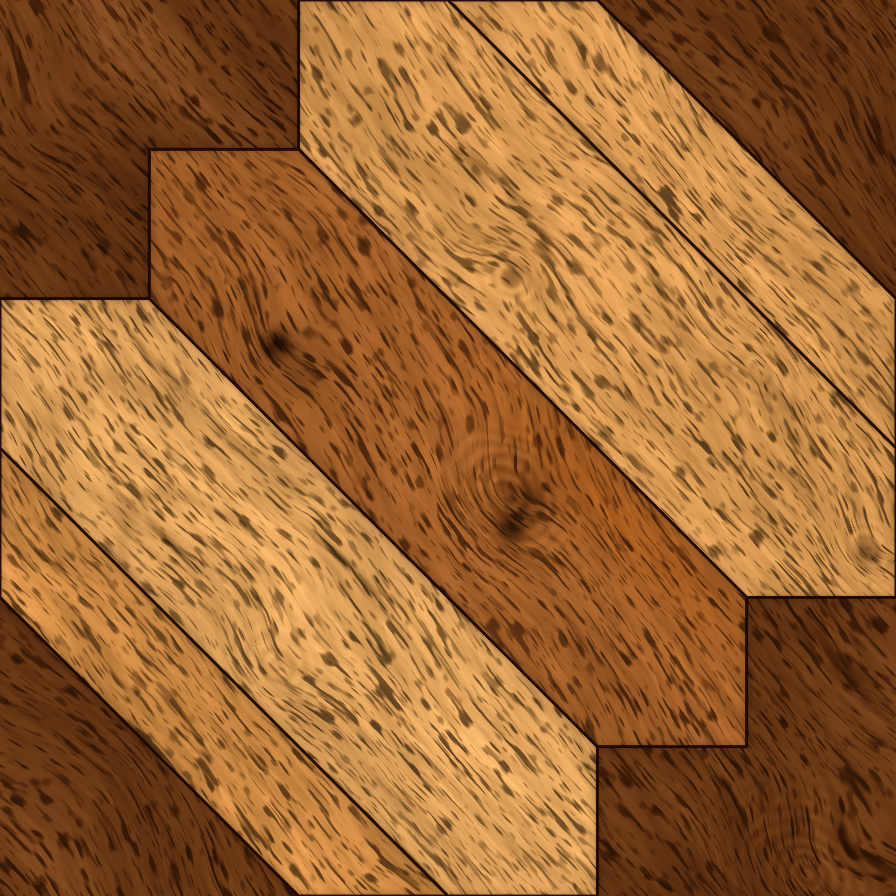
A WebGL 1 fragment shader for this texture:

```glsl
precision highp float;
uniform vec2 u_resolution;

#define GRID 6.0
#define SEAM_HALF_WIDTH 0.0095
#define PORE_DENSITY vec2(7.5, 47.0)
#define PORE_DEPTH 0.56
#define FLOW_WARP 0.36
#define PALE_WOOD vec3(0.850, 0.615, 0.345)
#define HONEY_WOOD vec3(0.800, 0.535, 0.265)
#define BROWN_WOOD vec3(0.625, 0.362, 0.155)
#define DARK_WOOD vec3(0.405, 0.213, 0.078)
#define SEAM_COLOR vec3(0.12, 0.025, 0.01)

float hash(vec2 p) {
    p = fract(p * vec2(0.1031, 0.1137));
    p += dot(p, p.yx + 33.33);
    return fract((p.x + p.y) * p.x * 17.0 + p.y * 91.7);
}

float noise(vec2 p) {
    vec2 i = floor(p), f = fract(p);
    f = f * f * (3.0 - 2.0 * f);
    return mix(mix(hash(i), hash(i + vec2(1, 0)), f.x),
               mix(hash(i + vec2(0, 1)), hash(i + vec2(1, 1)), f.x), f.y);
}

float fbm(vec2 p) {
    float sum = 0.0, amp = 0.5;
    for (int i = 0; i < 4; i++) {
        sum += amp * noise(p);
        p = p * 2.03 + 17.3;
        amp *= 0.5;
    }
    return sum;
}

// Diagonal frame: x runs along the planks, y across them
vec2 toGrain(vec2 p) {
    return vec2(p.x - p.y, p.x + p.y) * 0.70711;
}

float diagonalBand(float s, float low, float high) {
    return max(low - s, s - high) * 0.70711;
}

float boxDistance(vec2 p, vec2 low, vec2 high) {
    vec2 d = max(low - p, p - high);
    return max(d.x, d.y);
}

float spot(vec2 p, vec2 center, float radius) {
    vec2 d = (p - center) / radius;
    return exp(-dot(d, d));
}

float streak(vec2 p, vec2 center, vec2 size) {
    vec2 d = toGrain(p - center) / size;
    return exp(-dot(d, d));
}

// Growth rings that fade away from a knot
float rings(vec2 p, vec2 center, float radius, float wobble) {
    float r = length(toGrain(p - center) * vec2(0.8, 1.0));
    return sin(r * 85.0 + wobble * 14.0) * exp(-r * r / (radius * radius));
}

float arch(vec2 p, vec2 center, vec2 size, float wobble) {
    vec2 d = toGrain(p - center) / size;
    float ring = length(d) - 1.0 + (wobble - 0.5) * 0.25;
    return exp(-ring * ring * 160.0) * smoothstep(0.5, -0.6, d.x);
}

void main() {
    vec2 p = gl_FragCoord.xy / u_resolution * GRID;
    float pixel = GRID / u_resolution.y;
    float s = p.x + p.y;

    // Plank layout
    float center = max(boxDistance(p, vec2(1.0), vec2(5.0)), diagonalBand(s, 5.0, 7.0));
    float right = max(boxDistance(p, vec2(2.0), vec2(6.0)), diagonalBand(s, 7.0, 10.0));
    float left = max(boxDistance(p, vec2(0.0), vec2(4.0)), diagonalBand(s, 2.0, 5.0));
    float seam = min(abs(center), min(abs(right), abs(left)));
    float split = 9.0;
    float seed = s > 5.0 ? 3.0 : 8.0;
    float tilt = 0.08;
    vec3 wood = DARK_WOOD;
    if (center < 0.0) {
        wood = BROWN_WOOD;
        seed = 21.0;
        tilt = 0.18;
    } else if (right < 0.0) {
        wood = mix(PALE_WOOD, HONEY_WOOD, 0.35);
        seed = s > 9.0 ? 33.0 : 39.0;
        split = abs(s - 9.0) * 0.70711;
    } else if (left < 0.0) {
        wood = s > 3.0 ? PALE_WOOD : HONEY_WOOD;
        seed = s > 3.0 ? 47.0 : 55.0;
        split = abs(s - 3.0) * 0.70711;
    }
    seam = min(seam, split);
    float isDark = step(0.0, min(center, min(right, left)));

    // Grain flow bent around the knots
    vec2 g = toGrain(p) + 40.0;
    float wobble = fbm(p * 2.2 + seed);
    g.y += tilt * (g.x - 40.0) + FLOW_WARP * (noise(g * vec2(0.7, 1.0) + seed) - 0.5);
    g.y += 0.07 * (wobble - 0.5);
    g.y += 0.14 * spot(p, vec2(1.85, 3.70), 0.34) + 0.22 * spot(p, vec2(3.38, 2.70), 0.42);
    g.y -= 0.10 * spot(p, vec2(3.42, 4.14), 0.26) + 0.12 * spot(p, vec2(5.10, 3.50), 0.32);
    g.y += 0.11 * spot(p, vec2(5.82, 2.33), 0.24) + 0.16 * spot(p, vec2(1.85, 1.55), 0.40);
    g.y += 0.24 * spot(p, vec2(5.40, 0.15), 0.55) + 0.20 * spot(p, vec2(0.2, 5.2), 0.5);

    // Broad tone, fibres and pores
    float tone = fbm(g * vec2(0.55, 2.2) + seed) - 0.47;
    float fibre = fbm(g * vec2(3.2, 24.0) + seed) - 0.47;
    float poreNoise = noise(g * PORE_DENSITY + seed * 3.1);
    float finePore = noise(g * PORE_DENSITY * vec2(1.5, 1.35) + seed * 5.7);
    float patchy = 0.45 + 0.85 * fbm(g * vec2(0.9, 2.5) + seed + 9.0);
    float pores = smoothstep(0.62, 0.90, poreNoise) + 0.6 * smoothstep(0.64, 0.92, finePore);
    float shade = 1.03 + tone * mix(0.30, 0.50, isDark) + fibre * 0.34;
    shade *= 1.0 - PORE_DEPTH * min(pores * patchy, 1.0);

    // Knots, rings and dark mineral streaks
    float ringTone = rings(p, vec2(3.38, 2.70), 0.30, wobble) + 0.6 * rings(p, vec2(3.42, 4.14), 0.16, wobble)
        + 0.6 * rings(p, vec2(5.82, 2.33), 0.16, wobble) + 0.4 * rings(p, vec2(5.10, 3.50), 0.24, wobble)
        + 0.4 * rings(p, vec2(1.85, 1.55), 0.26, wobble) + 0.7 * rings(p, vec2(5.40, 0.15), 0.45, wobble);
    shade *= 1.0 + 0.13 * ringTone;
    float core = 0.82 * spot(p, vec2(1.85, 3.69), 0.085) + 0.25 * spot(p, vec2(2.0, 3.58), 0.25)
        + 0.55 * spot(p, vec2(3.43, 2.46), 0.10) + 0.38 * spot(p, vec2(3.53, 2.66), 0.13)
        + 0.18 * spot(p, vec2(3.40, 2.66), 0.32) + 0.60 * spot(p, vec2(3.43, 4.15), 0.06)
        + 0.55 * spot(p, vec2(5.80, 2.30), 0.08);
    float ragged = smoothstep(0.25, 0.65, fbm(g * vec2(3.0, 18.0) + 5.0));
    float veins = 0.75 * streak(p, vec2(2.28, 2.25), vec2(0.32, 0.03)) + 0.55 * streak(p, vec2(1.1, 2.4), vec2(0.40, 0.025))
        + 0.4 * streak(p, vec2(1.05, 3.55), vec2(0.6, 0.05)) + 0.4 * streak(p, vec2(3.30, 4.80), vec2(0.28, 0.06))
        + 0.3 * streak(p, vec2(5.25, 3.32), vec2(0.2, 0.05)) + 0.4 * streak(p, vec2(5.6, 1.55), vec2(0.6, 0.09));
    shade *= (1.0 - min(core * (0.6 + 0.4 * ragged), 0.85)) * (1.0 - veins * ragged);
    float leftPlank = step(left, 0.0) * step(3.0, s);
    float arches = arch(p, vec2(1.5, 2.0), vec2(0.85, 0.46), wobble)
        + 0.7 * arch(p, vec2(1.4, 2.25), vec2(1.45, 0.75), wobble);
    shade *= 1.0 - 0.12 * leftPlank * arches;
    shade += leftPlank * 0.18 * ragged * streak(p, vec2(1.6, 3.1), vec2(0.75, 0.07));

    // Large colour drifts
    shade *= 1.0 + isDark * (0.18 * streak(p, vec2(0.85, 5.6), vec2(0.9, 0.28)) - 0.12 * spot(p, vec2(1.0, 4.6), 0.9));
    wood = mix(wood, vec3(0.62, 0.33, 0.10), step(center, 0.0) * 0.8 * streak(p, vec2(4.15, 2.55), vec2(1.2, 0.28)));
    vec3 color = pow(wood, 1.0 + (1.0 - shade) * vec3(0.0, 0.22, 0.36)) * shade;

    // Joints with a soft shadow
    color *= 1.0 - 0.22 * exp(-seam * 38.0);
    float joint = 1.0 - smoothstep(SEAM_HALF_WIDTH - pixel * 0.5, SEAM_HALF_WIDTH + pixel * 0.6, seam);
    color = mix(color, SEAM_COLOR, joint * 0.95);
    gl_FragColor = vec4(clamp(color, 0.0, 1.0), 1.0);
}
```
